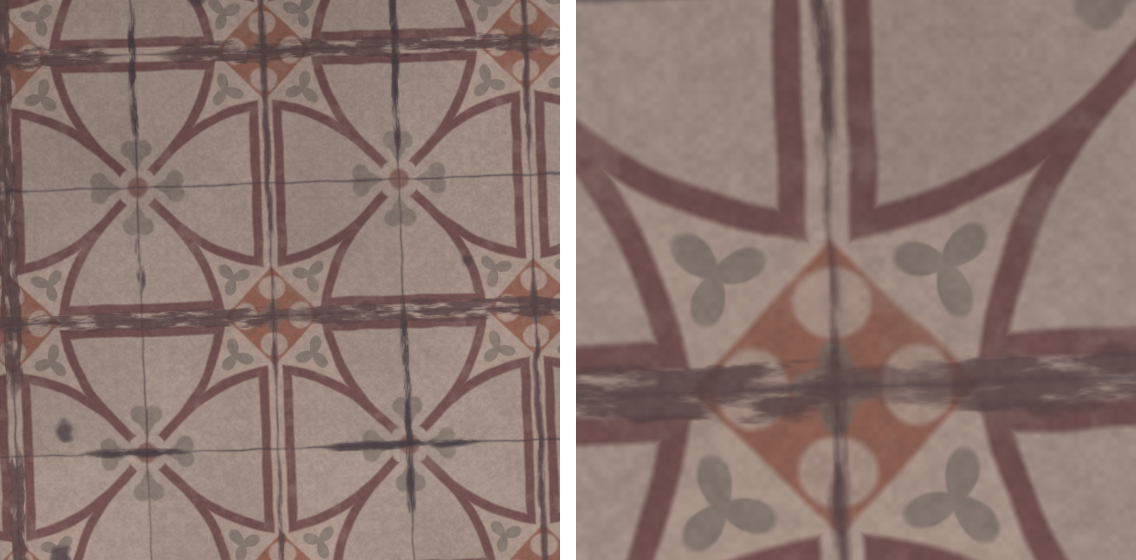
Left: the whole. Right: its middle third, enlarged.
Give the GLSL for this pattern, as a Shadertoy shader.

```glsl
// Worn encaustic floor tiles: four-petal flowers on a slightly skewed lattice,
// with orange diamonds and grey trefoils at the corners. Each cell is folded by
// symmetry and drawn with distance functions; noise adds grime, seams and grain.

const vec3 GROUND = vec3(0.635, 0.555, 0.515);
const vec3 PETAL  = vec3(0.610, 0.540, 0.505);
const vec3 WINE   = vec3(0.425, 0.305, 0.300);
const vec3 ORANGE = vec3(0.530, 0.365, 0.315);
const vec3 GREY   = vec3(0.475, 0.430, 0.400);
const vec3 GRIME  = vec3(0.360, 0.275, 0.275);
const vec3 SOOT   = vec3(0.270, 0.230, 0.250);

float hash(vec2 p) {
    return fract(sin(dot(p, vec2(127.1, 311.7))) * 43758.5453);
}

float noise(vec2 p) {
    vec2 i = floor(p), f = fract(p);
    f = f * f * (3.0 - 2.0 * f);
    return mix(mix(hash(i), hash(i + vec2(1, 0)), f.x),
               mix(hash(i + vec2(0, 1)), hash(i + vec2(1, 1)), f.x), f.y);
}

float fbm(vec2 p) {
    float sum = 0.0, amp = 0.53;
    for (int i = 0; i < 4; i++) {
        sum += amp * noise(p);
        p = p * 2.07 + 13.7;
        amp *= 0.5;
    }
    return sum;
}

float fill(float d, float soft) { return 1.0 - smoothstep(-soft, soft, d); }

// Mirror across the diagonal so that y is the larger coordinate
vec2 foldDiagonal(vec2 p) { return p.x > p.y ? p.yx : p; }

// Petal in folded space: straight near the flower, then an arc, flat at the end
float petalDist(vec2 q) {
    const float bend = 0.12, radius = 0.631;
    vec2 centre = vec2(bend) + radius * vec2(-0.7071, 0.7071);
    float side = q.x + q.y < 2.0 * bend ? (q.x - q.y) * 0.7071
                                        : length(q - centre) - radius;
    return max(side, q.y - 0.455);
}

float heartDist(vec2 q) {
    float lobe = length(q - vec2(0.026, 0.145)) - 0.033;
    float taper = max((q.x - 0.6 * (q.y - 0.06)) * 0.86, q.y - 0.15);
    return min(lobe, taper);
}

// Rosette with n lobes around the x axis direction
float rosetteDist(vec2 p, float n, float radius, float swing) {
    return length(p) - radius - swing * cos(n * atan(p.y, p.x + 1e-5));
}

vec3 tileColor(vec2 p, float soft) {
    vec2 a = abs(p), q = foldDiagonal(a);
    float petal = petalDist(q);
    vec3 col = mix(GROUND, PETAL, fill(petal, soft));
    col = mix(col, GREY, 0.85 * fill(heartDist(q), soft));
    float band = max(abs(petal) - 0.0175, 0.078 - length(p));
    col = mix(col, WINE, fill(band, soft));
    col = mix(col, mix(WINE, ORANGE, 0.4), 0.8 * fill(length(p) - 0.038, soft * 1.5));

    // Corner: trefoil, then diamond with four ovals and a small cross
    vec2 e = 0.5 - a, t = e - 0.148;
    vec2 axis = vec2(t.x + t.y, t.y - t.x) * 0.7071;
    col = mix(col, GREY, 0.85 * fill(rosetteDist(axis, 3.0, 0.042, 0.026), soft));
    col = mix(col, ORANGE, fill((e.x + e.y - 0.185) * 0.7071, soft));
    vec2 oval = (foldDiagonal(e) - vec2(0.0, 0.106)) / vec2(0.051, 0.045);
    col = mix(col, GROUND, 0.9 * fill((length(oval) - 1.0) * 0.046, soft));
    return mix(col, GREY * 0.92, 0.8 * fill(rosetteDist(e, 4.0, 0.047, 0.012), soft));
}

// Joints every half cell: a thin line plus patchy dirt, wider on cell borders
vec3 addSeams(vec3 col, float across, float along, float borderWidth, float seed, float soft) {
    float k = floor(across * 2.0 + 0.5);
    float d = abs(across * 2.0 - k) * 0.5;
    float border = mod(k, 2.0);
    vec2 lane = vec2(along, k * 17.3 + seed);
    float line = fill(d - 0.003, soft) * (0.35 + 0.4 * noise(lane * vec2(9.0, 1.0)));
    col = mix(col, SOOT, line);
    float rough = fbm(vec2(along * 14.0, across * 45.0 + seed));
    float amount = smoothstep(0.35, 0.7, noise(lane * vec2(3.5, 1.0)) + 0.25 * border);
    float width = mix(0.014, borderWidth, border) * (0.4 + 1.1 * rough) * amount;
    float dirt = fill(d - width, 0.008) * smoothstep(0.2, 0.55, rough) * amount;
    return mix(col, mix(SOOT, GRIME, border * 0.8), 0.85 * dirt);
}

vec3 addSpots(vec3 col, vec2 p, vec2 cell, float soft) {
    for (int i = 0; i < 2; i++) {
        vec2 seed = cell + float(i) * 7.3;
        vec2 centre = vec2(hash(seed + 1.7), hash(seed + 5.1)) * 0.76 - 0.38;
        float radius = mix(0.015, 0.042, hash(seed + 9.2));
        float d = length(p - centre) - radius * (0.7 + 0.6 * noise(p * 35.0));
        col = mix(col, SOOT * 1.1, 0.75 * step(0.6, hash(seed + 3.3)) * fill(d, soft * 2.0));
    }
    return col;
}

void mainImage(out vec4 fragColor, in vec2 fragCoord) {
    vec2 uv = fragCoord / iResolution.y;
    mat2 lattice = mat2(0.4674, 0.0156, -0.0182, 0.4740);
    vec2 g = inverse(lattice) * (uv - vec2(0.245, 0.665));
    float soft = max(0.006, 1.6 / iResolution.y);
    g += 0.006 * (vec2(noise(g * 14.0), noise(g * 14.0 + 40.0)) - 0.5);
    vec2 cell = floor(g + 0.5), p = g - cell;

    vec3 col = tileColor(p, soft);
    col = mix(col, GROUND * 0.9, 0.3 * smoothstep(0.5, 0.8, fbm(g * 18.0)));
    col *= 0.98 + 0.05 * hash(floor(g * 2.0) + 2.0);

    // Grime in the joints, heaviest across and along the left border
    float sideWidth = g.x < -0.25 ? 0.034 : 0.012;
    col = addSeams(col, g.x, g.y, sideWidth, 3.1, soft);
    col = addSeams(col, g.y, g.x, 0.036, 8.6, soft);
    col = addSpots(col, p, cell, soft);

    // Uneven light, broad staining and fine grain
    float light = mix(0.90, 1.03, smoothstep(0.0, 0.9, 0.4 * uv.x + 0.8 * (1.0 - uv.y)));
    light *= 0.95 + 0.10 * fbm(uv * 7.0);
    light += 0.07 * (noise(uv * 260.0) - 0.5) + 0.06 * (noise(uv * 110.0) - 0.5);
    fragColor = vec4(col * light, 1.0);
}
```
